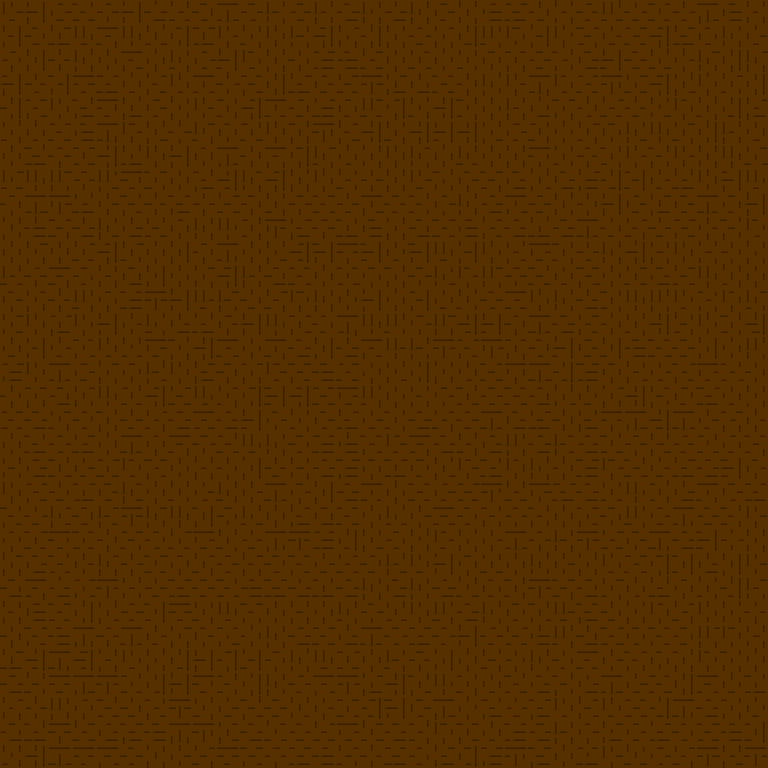
Give the GLSL for this texture, as a Shadertoy shader.

```glsl
// Dark stitches on brown cloth: short dashes in a staggered weave, with longer
// ones mixed in. Each 3 by 3 tile of cells picks a direction and a layout;
// row and column leanings plus gradient noise group the directions into a plaid.

const float CELLS = 96.0;         // cells across the canvas
const float TILE = 3.0;           // cells across a tile
const float GRID_SHIFT = 0.031;   // phase of the grid, in cells
const float THICKNESS = 0.19;     // dash sizes, in cells
const float SHORTEST_DASH = 0.58;
const float SHORT_DASH_RANGE = 0.36;
const float MEDIUM_DASH = 1.55;
const float LONG_DASH = 2.65;
const float EDGE = 0.4;           // width of the smoothed edge, in pixels
const float LONG_SHARE = 0.20;    // share of tiles with a long dash
const float PAIR_SHARE = 0.06;    // share of tiles with two medium dashes
const float MEDIUM_SHARE = 0.24;  // share of tiles with one medium dash
const float TURNED_SHARE = 0.28;  // share of short dashes turned across
const float LEAN = 0.7;           // strength of the plaid
const float UPRIGHT_BIAS = 0.06;  // preference for upright tiles
const float NOISE_SCALE = 0.37;
const vec3 CLOTH = vec3(0.342, 0.190, 0.0);
const vec3 STITCH = vec3(0.229, 0.124, 0.0);

float hash(vec2 p) {
    vec3 q = fract(p.xyx * vec3(0.1031, 0.1030, 0.0973));
    q += dot(q, q.yzx + 33.33);
    return fract((q.x + q.y) * q.z);
}

vec2 gradient(vec2 corner) {
    float angle = 6.2832 * hash(corner + 71.0);
    return vec2(cos(angle), sin(angle));
}

float gradientNoise(vec2 p) {
    vec2 i = floor(p), f = p - i;
    vec2 s = f * f * (3.0 - 2.0 * f);
    vec2 e = vec2(1.0, 0.0);
    float low = mix(dot(gradient(i), f), dot(gradient(i + e), f - e), s.x);
    float high = mix(dot(gradient(i + e.yx), f - e.yx),
                     dot(gradient(i + e.xx), f - e.xx), s.x);
    return mix(low, high, s.y);
}

// Smooth coverage of a dash lying along x, centred at the origin
float dash(vec2 p, float span, float pixel) {
    vec2 inside = 0.5 * vec2(span, THICKNESS) - abs(p);
    vec2 cover = clamp(inside / (EDGE * pixel) + 0.5, 0.0, 1.0);
    return cover.x * cover.y;
}

// Direction of a tile, from its row, its column and its surroundings
bool liesAcross(vec2 tile) {
    float rowLean = hash(vec2(tile.y, 17.0)) - 0.5;
    float columnLean = hash(vec2(tile.x, 53.0)) - 0.5;
    float region = gradientNoise(tile * NOISE_SCALE);
    float jitter = hash(tile + 29.0) - 0.5;
    return LEAN * (rowLean + columnLean) + 0.6 * region + jitter > UPRIGHT_BIAS;
}

float stitches(vec2 p, float pixel) {
    vec2 tile = floor(p / TILE);
    vec2 local = p - tile * TILE;
    if (!liesAcross(tile)) local = local.yx;

    vec2 cell = floor(local);
    float kind = hash(tile + 5.0);
    bool hasLong = kind < LONG_SHARE;
    bool hasPair = !hasLong && kind < LONG_SHARE + PAIR_SHARE;
    bool hasMedium = !hasLong && kind < LONG_SHARE + PAIR_SHARE + MEDIUM_SHARE;

    // A long dash on the top line, at times with a medium one across below
    if (hasLong) {
        if (cell.y > 1.5) return dash(local - vec2(1.5, 2.5), LONG_DASH, pixel);
        if (kind < 0.5 * LONG_SHARE && cell.x > 0.5 && cell.x < 1.5)
            return dash((local - vec2(1.5, 1.0)).yx, MEDIUM_DASH, pixel);
    }

    // One medium dash, or two of them one above the other
    if (hasMedium && cell.x > 0.5 && cell.y < (hasPair ? 1.5 : 0.5))
        return dash(local - vec2(2.0, cell.y + 0.5), MEDIUM_DASH, pixel);

    // Short dashes on every other cell, of varied length and nudged along
    if (mod(cell.x + cell.y + tile.x + tile.y, 2.0) > 0.5) return 0.0;
    vec2 seed = tile * TILE + cell;
    vec2 q = local - cell - 0.5;
    if (hash(seed + 11.0) < TURNED_SHARE) q = q.yx;
    float span = SHORTEST_DASH + SHORT_DASH_RANGE * hash(seed + 37.0);
    q.x += (hash(seed + 83.0) - 0.5) * (1.0 - span);
    return dash(q, span, pixel);
}

void mainImage(out vec4 fragColor, in vec2 fragCoord) {
    float pixel = CELLS / iResolution.y;
    vec2 p = fragCoord * pixel + GRID_SHIFT;
    fragColor = vec4(mix(CLOTH, STITCH, stitches(p, pixel)), 1.0);
}
```
